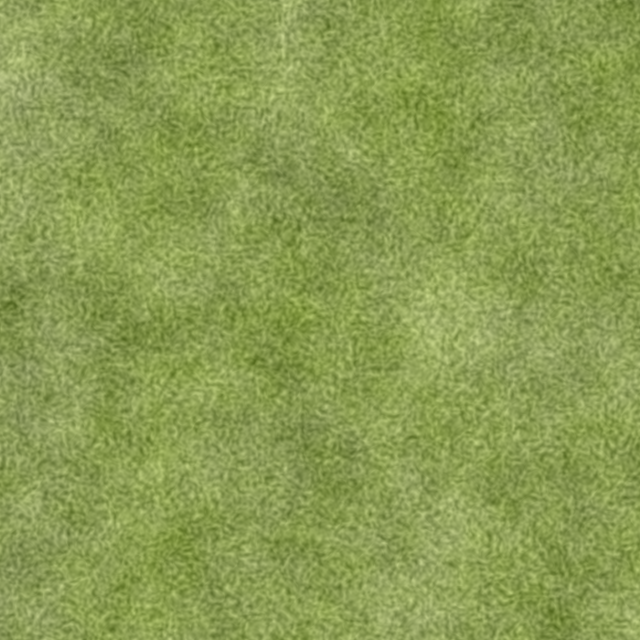
Write a Shadertoy shader that draws this texture.

```glsl
// Mottled moss-green felt: soft ragged patches under a fine, speckled nap.
// Octaves of gradient noise make the patches; short stretched noise in two
// crossing directions, plus specks and faint strands, makes the grain.

#define BASE_GREEN   vec3(0.546, 0.615, 0.325)
#define LIGHT_TINT   vec3(1.05, 1.00, 0.95)
#define GREY_TINT    vec3(0.008, -0.008, 0.048)
#define PATCH_SCALE  4.5
#define PATCH_AMOUNT 0.078
#define FIBRE_SCALE  vec2(80.0, 125.0)
#define FIBRE_AMOUNT 0.150
#define SPECK_SCALE  135.0
#define STRAND_SCALE 60.0
#define STRAND_LIGHT 0.020
#define WARP_AMOUNT  0.004
#define EDGE_GREY    0.35

// Integer hash giving a gradient vector for each lattice point
vec2 latticeGradient(ivec2 cell) {
    uvec2 q = uvec2(cell + 4096) * uvec2(1597u, 3813u);
    uint h = (q.x ^ q.y) * 747797u + 289133u;
    h = (h ^ (h >> 15)) * 224683u + 77867u;
    h ^= h >> 13;
    h *= 668265u;
    h ^= h >> 16;
    float angle = float(h & 65535u) / 65536.0 * 6.28319;
    return vec2(cos(angle), sin(angle));
}

// Gradient noise, about -0.7 to 0.7
float gradientNoise(vec2 p) {
    vec2 cell = floor(p), f = p - cell;
    ivec2 i = ivec2(cell);
    vec2 u = f * f * f * (f * (f * 6.0 - 15.0) + 10.0);
    float a = dot(latticeGradient(i), f);
    float b = dot(latticeGradient(i + ivec2(1, 0)), f - vec2(1, 0));
    float c = dot(latticeGradient(i + ivec2(0, 1)), f - vec2(0, 1));
    float d = dot(latticeGradient(i + ivec2(1, 1)), f - vec2(1, 1));
    return mix(mix(a, b, u.x), mix(c, d, u.x), u.y);
}

// Cloudy patches with ragged borders, down to small clumps
float patches(vec2 p) {
    float sum = 0.0, weight = 1.0;
    for (int octave = 0; octave < 5; octave++) {
        sum += weight * gradientNoise(p);
        p = mat2(1.6, 1.2, -1.2, 1.6) * p + 17.3;
        weight *= 0.86;
    }
    return sum;
}

// Short fibres that lie along or across, broken up by specks
float grain(vec2 p) {
    float across = gradientNoise(p * FIBRE_SCALE + 31.7);
    float along = gradientNoise(p * FIBRE_SCALE.yx + 83.1);
    float lie = smoothstep(-0.3, 0.3, gradientNoise(p * 14.0 + 5.2));
    mat2 turn = mat2(0.8, 0.6, -0.6, 0.8);
    float specks = gradientNoise(turn * p * SPECK_SCALE + 47.9);
    return mix(across, along, lie) + 0.95 * specks;
}

// Faint pale strands along the zero lines of the noise
float strands(vec2 p) {
    float ridge = 1.0 - abs(gradientNoise(p * STRAND_SCALE + 61.4)) * 5.0;
    return smoothstep(0.0, 1.0, ridge) - 0.3;
}

void mainImage(out vec4 fragColor, in vec2 fragCoord) {
    vec2 uv = fragCoord / iResolution.y;

    // Bend the nap slightly so the lattice does not show
    vec2 bend = vec2(gradientNoise(uv * 34.0 + 9.1), gradientNoise(uv * 34.0 + 71.6));
    vec2 nap = uv + WARP_AMOUNT * bend;

    float light = PATCH_AMOUNT * patches(uv * PATCH_SCALE + 2.4)
                + FIBRE_AMOUNT * grain(nap)
                + STRAND_LIGHT * strands(nap);

    // Slightly greyer drifts, strongest at the left border
    float grey = gradientNoise(uv * 5.0 + 37.2) + 0.8 * gradientNoise(uv * 23.0 + 3.8);
    grey += EDGE_GREY * (1.0 - smoothstep(0.0, 0.18, uv.x));

    vec3 color = BASE_GREEN + LIGHT_TINT * light + GREY_TINT * grey;
    fragColor = vec4(clamp(color, 0.0, 1.0), 1.0);
}
```
